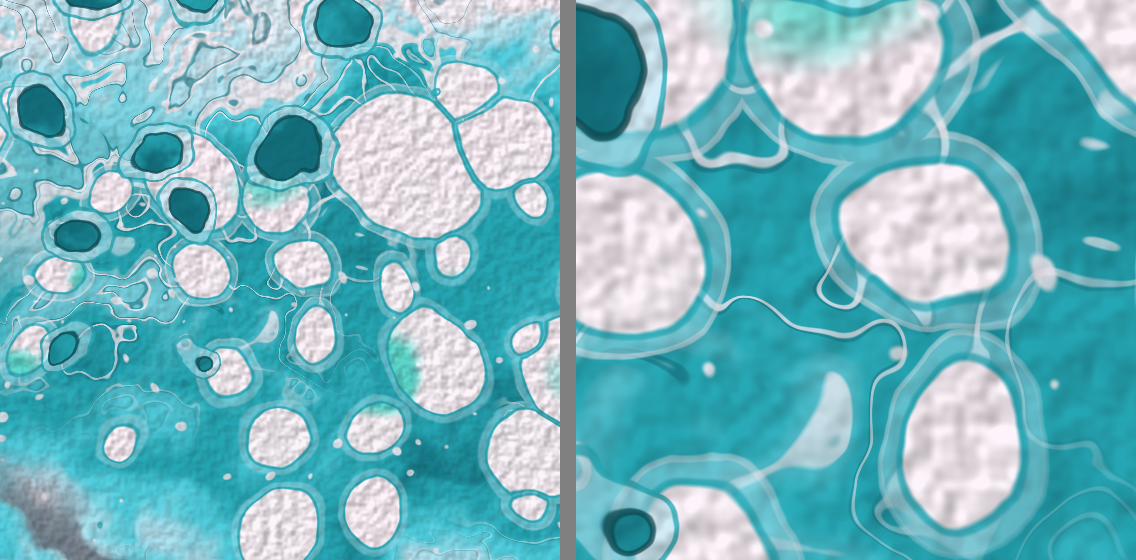
Left, the full canvas; right, a detail of the centre.
A WebGL 1 fragment shader for this texture:

```glsl
precision highp float;
// Poured teal and white paint with round cells, marbled folds and a pebbled surface.
uniform vec2 u_resolution;
#define SEED 4.0
#define LARGE_DENSITY 0.62
#define MEDIUM_DENSITY 0.50
#define SPECK_DENSITY 0.30
#define POOL_DENSITY 0.75
#define WALL_WIDTH 0.012
#define FOLD_COUNT 10.0
#define GRAIN_SCALE 75.0
#define RELIEF 0.30
#define EDGE 0.0022

const vec3 DEEP = vec3(0.07, 0.42, 0.47);
const vec3 TEAL = vec3(0.14, 0.62, 0.67);
const vec3 AQUA = vec3(0.30, 0.77, 0.83);
const vec3 MIST = vec3(0.64, 0.83, 0.88);
const vec3 CHALK = vec3(0.91, 0.87, 0.895);
const vec3 JADE = vec3(0.20, 0.76, 0.70);
const vec3 SOOT = vec3(0.36, 0.36, 0.40);

float hash(vec2 p) {
  vec3 q = fract(p.xyx * vec3(0.1031, 0.1030, 0.0973));
  q += dot(q, q.yzx + 33.33);
  return fract((q.x + q.y) * q.z);
}
float noise(vec2 p) {
  vec2 i = floor(p), f = fract(p);
  f = f * f * (3.0 - 2.0 * f);
  return mix(mix(hash(i), hash(i + vec2(1, 0)), f.x),
             mix(hash(i + vec2(0, 1)), hash(i + vec2(1, 1)), f.x), f.y);
}
float fbm(vec2 p) {
  float sum = 0.0, amp = 0.53;
  for (int i = 0; i < 4; i++) {
    sum += amp * noise(p);
    p = mat2(1.6, 1.2, -1.2, 1.6) * p + 9.7;
    amp *= 0.5;
  }
  return sum;
}
vec2 wobble(vec2 p) { return vec2(fbm(p), fbm(p + 31.4)) - 0.5; }

// Signed distances to the two nearest scattered ovals, merged with "near"
vec2 scatter(vec2 p, float count, vec2 radii, float density, float seed, vec2 near) {
  for (int k = 0; k < 9; k++) {
    float row = floor(float(k) / 3.0 + 0.01);
    vec2 cell = floor(p * count) + vec2(float(k) - 3.0 * row, row) - 1.0;
    vec2 id = cell + seed + 50.0;
    if (hash(id + 7.0) < density) {
      vec2 jitter = vec2(hash(id + 13.0), hash(id + 29.0));
      vec2 q = p - (cell + 0.2 + 0.6 * jitter) / count;
      float turn = 6.283 * hash(id + 41.0);
      q = mat2(cos(turn), sin(turn), -sin(turn), cos(turn)) * q;
      q.y *= 1.0 + 0.35 * hash(id + 53.0);
      float d = length(q) - mix(radii.x, radii.y, hash(id + 67.0));
      near = vec2(min(near.x, d), min(near.y, max(near.x, d)));
    }
  }
  return near;
}
float inside(float d) { return 1.0 - smoothstep(-EDGE, EDGE, d); }
float stroke(float d, float width) { return 1.0 - smoothstep(width * 0.4, width, abs(d)); }
vec3 ramp(float t) {
  vec3 c = mix(DEEP, TEAL, smoothstep(0.0, 0.25, t));
  c = mix(c, AQUA, smoothstep(0.25, 0.50, t));
  c = mix(c, MIST, smoothstep(0.50, 0.75, t));
  return mix(c, CHALK, smoothstep(0.72, 0.95, t));
}
float grain(vec2 p) { return noise(p * GRAIN_SCALE) + 0.5 * noise(p * GRAIN_SCALE * 2.1); }

void main() {
  vec2 p = gl_FragCoord.xy / min(u_resolution.x, u_resolution.y);
  vec2 slow = wobble(p * 4.0 + SEED), fine = wobble(p * 22.0 + SEED);
  vec2 q = p + 0.07 * slow + 0.010 * fine;
  // Broad washes: pale top edge and lower left corner, lighter right side
  float top = smoothstep(0.78, 1.0, p.y + 0.35 * slow.x);
  float corner = 1.0 - smoothstep(0.18, 0.40, length(p * vec2(0.7, 1.3)) + 0.3 * slow.y);
  float flow = fbm(p * 2.6 + 2.4 * slow + SEED);
  float tone = 0.21 + 0.20 * p.x + 0.9 * (flow - 0.5) + 0.55 * (top + corner);
  tone += 0.35 * smoothstep(0.6, 1.1, p.x - 0.5 * p.y + slow.x) + 0.16 * fine.x;
  vec3 color = ramp(tone);
  // Marbled folds, strongest at the upper left
  float upperLeft = 1.0 - smoothstep(0.25, 0.75, length(p - vec2(0.25, 0.8)) + 0.5 * slow.y);
  float fold = (fract(flow * FOLD_COUNT) - 0.5) / FOLD_COUNT;
  float foldMask = max(upperLeft, 0.6 * smoothstep(0.5, 0.7, noise(p * 4.0 + 3.0)));
  color = mix(color, MIST, 0.5 * upperLeft * smoothstep(0.48, 0.60, flow));
  color = mix(color, DEEP, 0.55 * foldMask * stroke(fold - 0.010, 0.008));
  color = mix(color, CHALK, 0.85 * foldMask * stroke(fold, 0.010));
  color = mix(color, CHALK, 0.9 * stroke(flow - 0.52, 0.028) * smoothstep(0.4, 0.7, p.y));
  // Cells with thin walls, a misty halo and a dark outline
  vec2 near = scatter(q, 3.6, vec2(0.085, 0.135), LARGE_DENSITY, SEED, vec2(1.0));
  near = scatter(q, 6.8, vec2(0.030, 0.062), MEDIUM_DENSITY, SEED + 20.0, near);
  float d = max(near.x, 0.5 * (WALL_WIDTH - near.y + near.x)) + 0.06 * top + 0.08 * corner;
  color = mix(color, MIST, 0.45 * stroke(d - 0.010, 0.011));
  color = mix(color, CHALK, 0.5 * stroke(d - 0.018, 0.003) * foldMask);
  color = mix(color, TEAL, 0.7 * stroke(d - 0.002, 0.005));
  vec3 chalk = CHALK + 0.05 * vec3(1.0, -0.2, 0.2) * slow.x;
  chalk = mix(chalk, JADE, 0.8 * smoothstep(0.70, 0.84, noise(q * 6.0 + 17.0)));
  float cells = inside(d);
  color = mix(color, chalk, cells);
  float specks = scatter(q, 21.0, vec2(0.002, 0.011), SPECK_DENSITY, SEED + 40.0, vec2(1.0)).x;
  color = mix(color, CHALK, 0.85 * inside(specks));
  // Glossy dark pools ringed by folds
  vec2 bent = q + 0.05 * wobble(p * 9.0 + 5.0);
  float pool = scatter(bent, 4.5, vec2(0.034, 0.058), POOL_DENSITY, SEED + 60.0, vec2(1.0)).x;
  pool += 0.12 * (1.0 - upperLeft);
  color = mix(color, MIST, 0.6 * stroke(pool - 0.012, 0.014));
  color = mix(color, TEAL, 0.8 * stroke(pool - 0.022, 0.004));
  color = mix(color, mix(DEEP, TEAL, smoothstep(0.35, 0.75, fbm(bent * 14.0))), inside(pool));
  color = mix(color, DEEP * 0.65, 0.75 * stroke(pool, 0.004));
  // Sooty streaks in the corner
  float streak = smoothstep(0.48, 0.68, fbm(q * vec2(9.0, 5.0) + 3.0 * slow));
  color = mix(color, SOOT, 0.75 * streak * (1.0 - smoothstep(0.08, 0.24, p.y + 0.45 * p.x)));
  // Pebbled relief lit from the upper left
  vec2 toLight = vec2(-0.0025, 0.0025), g = p + 0.004 * fine;
  float slope = clamp(grain(g - toLight) - grain(g + toLight), -0.6, 0.35);
  float rough = mix(0.55, 1.0, max(cells, smoothstep(0.6, 0.9, tone))) * (1.0 - 0.7 * inside(pool));
  gl_FragColor = vec4(clamp(color * (1.0 + RELIEF * rough * (slope - 0.03)), 0.0, 1.0), 1.0);
}
```
